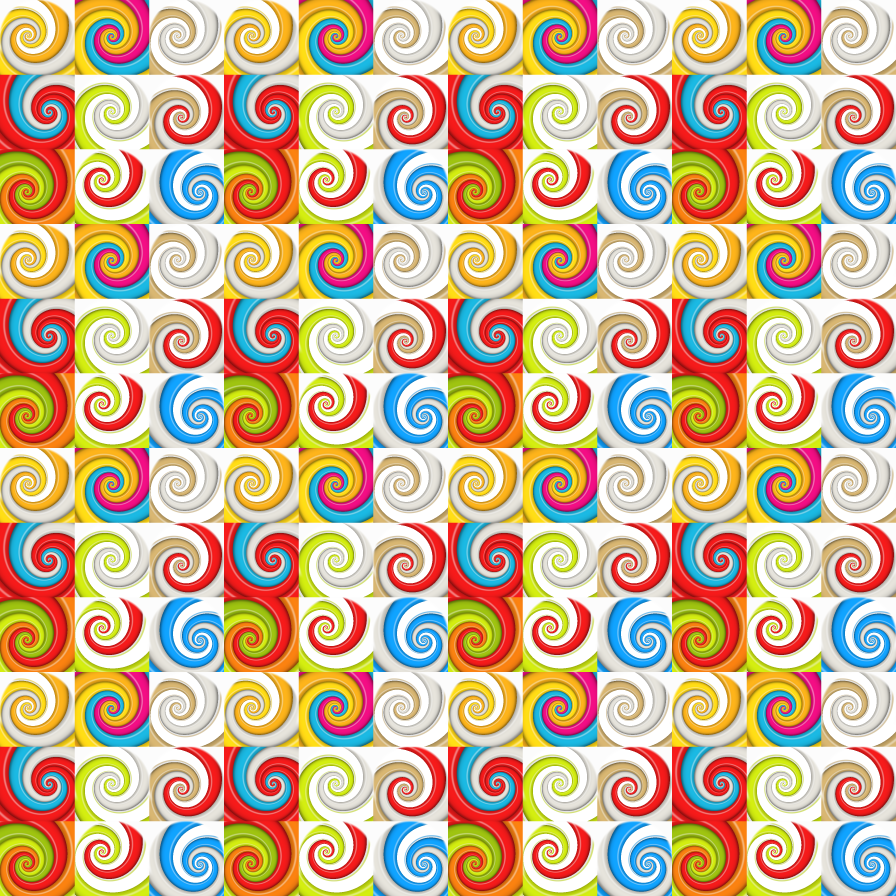
This pattern is drawn by a WebGL 2 fragment shader. Its source:

```glsl
#version 300 es
precision highp float;
// Twelve by twelve grid of glossy candy swirls, nine designs repeated four times each way.
uniform vec2 u_resolution;
out vec4 fragColor;

const float TAU = 6.2831853;
const vec3 WHITE = vec3(1.0);
const vec3 SILVER = vec3(0.87, 0.86, 0.83);
const vec3 GOLD = vec3(0.82, 0.69, 0.43);
const vec3 AMBER = vec3(0.96, 0.68, 0.10);
const vec3 YELLOW = vec3(1.0, 0.84, 0.08);
const vec3 LIME = vec3(0.80, 0.90, 0.06);
const vec3 GREEN = vec3(0.60, 0.74, 0.06);
const vec3 ORANGE = vec3(0.95, 0.49, 0.06);
const vec3 RED = vec3(0.93, 0.10, 0.10);
const vec3 MAGENTA = vec3(0.92, 0.05, 0.50);
const vec3 CYAN = vec3(0.10, 0.70, 0.86);
const vec3 BLUE = vec3(0.06, 0.62, 0.98);

// Eye of the spiral and its four bands, from the inside out.
struct Swirl { vec2 eye; vec3 gap, arm, edge, rim; };

Swirl design(int id) {
  switch (id) {
    case 0: return Swirl(vec2(0.38, 0.52), WHITE, AMBER, SILVER, YELLOW);
    case 1: return Swirl(vec2(0.50, 0.51), AMBER, MAGENTA, CYAN, YELLOW);
    case 2: return Swirl(vec2(0.38, 0.52), WHITE, SILVER, WHITE, GOLD);
    case 3: return Swirl(vec2(0.66, 0.50), SILVER, CYAN, RED, RED);
    case 4: return Swirl(vec2(0.50, 0.50), WHITE, SILVER, WHITE, LIME);
    case 5: return Swirl(vec2(0.43, 0.43), WHITE, RED, SILVER, GOLD);
    case 6: return Swirl(vec2(0.36, 0.43), GREEN, RED, ORANGE, LIME);
    case 7: return Swirl(vec2(0.37, 0.59), WHITE, RED, WHITE, LIME);
    default: return Swirl(vec2(0.68, 0.42), WHITE, BLUE, SILVER, BLUE);
  }
}

// Rounded shading, a dark outer side and a narrow gloss line across one band.
vec3 candy(vec3 base, float across) {
  float body = mix(0.72, 1.04, pow(sin(across * TAU * 0.5), 0.6));
  float gloss = smoothstep(0.10, 0.0, abs(across - 0.27));
  float shadow = smoothstep(0.80, 1.0, across);
  vec3 color = base * body * (1.0 - 0.25 * shadow);
  return mix(color, WHITE, 0.45 * gloss);
}

vec3 tile(vec2 p) {
  ivec2 cell = ivec2(floor(p));
  vec2 q = fract(p);
  Swirl s = design((11 - cell.y) % 3 * 3 + cell.x % 3);

  // Logarithmic spiral; eyes on the right turn the other way.
  vec2 d = q - s.eye;
  if (s.eye.x > 0.6) d.x = -d.x;
  float r = max(length(d), 0.015);
  float phase = fract(log(r) / log(5.0) - atan(d.y, d.x) / TAU - 0.1) * 4.0;
  float across = fract(phase);
  vec3 base = phase < 1.0 ? s.gap : phase < 2.0 ? s.arm : phase < 3.0 ? s.edge : s.rim;

  vec3 color;
  if (base == WHITE) {
    // Open paper with a soft shadow and one thin strand.
    color = WHITE - 0.12 * smoothstep(0.25, 0.0, across);
    float strand = smoothstep(0.07, 0.03, abs(across - 0.16));
    color = mix(color, s.rim * 0.9, 0.55 * strand);
  } else {
    color = candy(base, across);
  }

  // Open designs fade to paper in their upper corners.
  if (s.gap == WHITE) {
    float corner = smoothstep(0.48, 0.52, length(q - 0.5)) * smoothstep(0.25, 0.4, q.y);
    color = mix(color, vec3(0.99), corner);
  }
  return color;
}

void main() {
  // Average a 4 by 4 grid of samples to smooth every edge.
  vec3 sum = vec3(0.0);
  for (int i = 0; i < 16; i++) {
    vec2 offset = (vec2(i % 4, i / 4) + 0.5) / 4.0 - 0.5;
    sum += tile((gl_FragCoord.xy + offset) / u_resolution * 12.0);
  }
  fragColor = vec4(clamp(sum / 16.0, 0.0, 1.0), 1.0);
}
```
